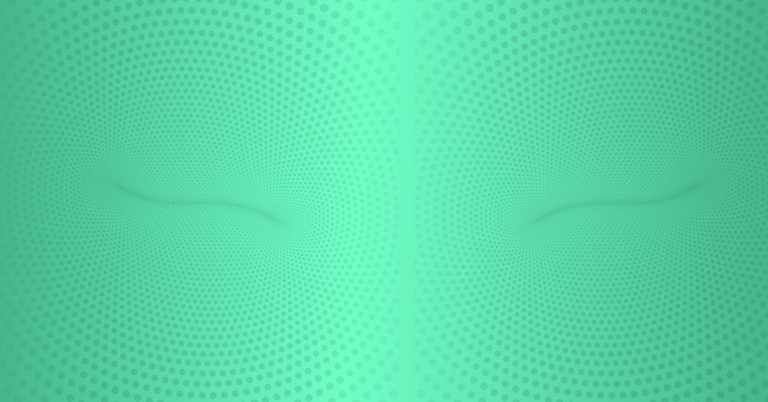
This background is drawn by a Shadertoy shader. Its source:

```glsl
#define ASPECT 1.91
#define SEAM_X 1.012
#define SLIT_CENTRE vec2(0.490, 0.495)
#define SLIT_AXIS vec2(0.972, -0.235)
#define SLIT_HALF 0.222
#define SLIT_BEND 0.085
#define SPOKES 118.0
#define RING_STEP 0.019
#define RING_BIAS 1.45
#define DOT_DARKNESS 0.10
#define DARK_GREEN vec3(0.275, 0.715, 0.545)
#define BRIGHT_MINT vec3(0.438, 1.0, 0.782)

const float TAU = 6.2831853;

// Two linear ramps meeting at a slightly leaning bright ridge
vec3 backdrop(vec2 uv) {
    float ridge = 0.465 + 0.03 * (uv.y - 0.5);
    float rise = uv.x / ridge;
    float fall = (1.0 - uv.x) / (1.0 - ridge);
    float gap = rise - fall;
    float light = 0.5 * (rise + fall - sqrt(gap * gap + 0.0015));
    return mix(DARK_GREEN, BRIGHT_MINT, clamp(light, 0.0, 1.0));
}

// Frame of the slit: foci at x = -1 and 1, with the S bend straightened
vec2 slitSpace(vec2 p) {
    vec2 d = p - SLIT_CENTRE;
    vec2 normal = vec2(-SLIT_AXIS.y, SLIT_AXIS.x);
    vec2 q = vec2(dot(d, SLIT_AXIS), dot(d, normal)) / SLIT_HALF;
    q.y -= SLIT_BEND * sin(0.5 * TAU * clamp(q.x, -1.0, 1.0)) * exp(-2.0 * q.y * q.y);
    return q;
}

// Dots on confocal ellipses; returns coverage from 0 to 1
float dotField(vec2 q, float pixel) {
    float a = length(q + vec2(1.0, 0.0));
    float b = length(q - vec2(1.0, 0.0));
    float mu = acosh(max(0.5 * (a + b), 1.0));
    float nu = acos(clamp(0.5 * (a - b), -1.0, 1.0)) * (q.y < 0.0 ? -1.0 : 1.0);
    float stretch = SLIT_HALF * sqrt(a * b);

    // Ring spacing widens outward and alternate rings are staggered
    float ring = log(1.0 + mu / RING_BIAS) / RING_STEP;
    float spoke = nu * SPOKES / TAU + 0.5 * mod(floor(ring), 2.0);
    vec2 cell = stretch * vec2(TAU / SPOKES, (mu + RING_BIAS) * RING_STEP);
    vec2 offset = (fract(vec2(spoke, ring)) - 0.5) * cell;

    float radius = mix(0.22, 0.31, smoothstep(0.0, 0.9, mu)) * min(cell.x, cell.y);
    float soft = 0.6 * pixel;
    float disc = 1.0 - smoothstep(radius - soft, radius + soft, length(offset));

    // Cells too small to resolve blend into an even tone
    float resolved = smoothstep(1.2, 2.6, min(cell.x, cell.y) / pixel);
    return mix(0.3, disc, resolved);
}

// Thin dark crease along the slit
float crease(vec2 q) {
    float beyond = max(abs(q.x) - 0.9, 0.0);
    return exp(-abs(q.y) * 28.0 - beyond * 9.0);
}

void mainImage(out vec4 fragColor, in vec2 fragCoord) {
    vec2 uv = fragCoord / iResolution.xy;
    vec2 p = uv * vec2(ASPECT, 1.0);
    float pixel = 1.0 / iResolution.y;

    // Mirror the dotted surface at the seam
    float fromSeam = abs(p.x - SEAM_X);
    p.x = SEAM_X - fromSeam;
    vec2 q = slitSpace(p);

    // Dots fade toward the seam and the outer edges
    float fade = mix(0.35, 1.0, smoothstep(0.0, 0.3, fromSeam));
    fade *= smoothstep(0.012, 0.024, fromSeam);
    fade *= smoothstep(-0.12, 0.28, p.x);

    float shade = DOT_DARKNESS * fade * dotField(q, pixel) + 0.07 * crease(q);
    fragColor = vec4(backdrop(uv) * (1.0 - shade), 1.0);
}
```
